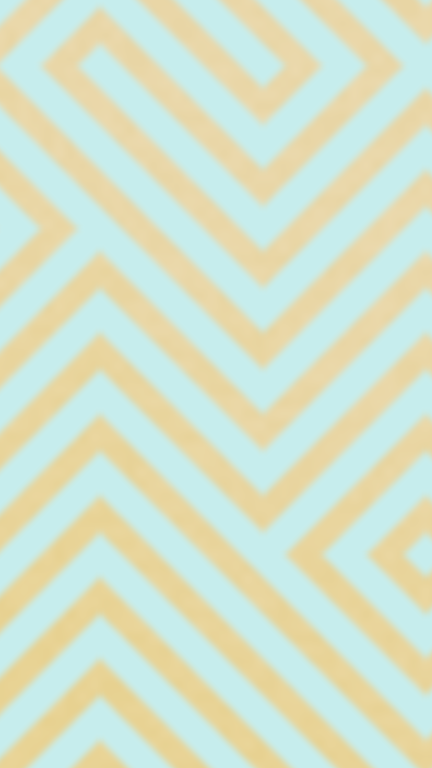
Reproduce this pattern procedurally as a WebGL 1 fragment shader.

```glsl
precision highp float;
// A maze of soft gold stripes on pale aqua. A square grid of tiles each carries
// two diagonal stripe periods; the lean of each tile makes chevrons and hooks.
// Small box sampling softens edges and corners; noise gives the gold its wear.

uniform vec2 u_resolution;

// Lengths are in canvas heights
const float TILE = 0.2122;                     // side of one tile
const vec2 GRID_ORIGIN = vec2(-0.0820, -0.1265); // top-left tile corner, y down
const float STRIPES_PER_TILE = 2.0;
const float STRIPE_HALF = 0.226;               // half width, in stripe periods
const float EDGE_SOFT = 0.065;                 // edge half blur, in stripe periods
const float BLUR_STEP = 0.0042;                // sample spacing

const vec3 AQUA = vec3(0.778, 0.930, 0.930);
const vec3 GOLD_DEEP = vec3(0.910, 0.826, 0.580);
const vec3 GOLD_PALE = vec3(0.915, 0.842, 0.660);
const float MOTTLE_SCALE = 65.0;
const float MOTTLE_AMOUNT = 0.022;

float hash(vec2 p) {
  p = fract(p * vec2(0.1031, 0.1137));
  p += dot(p, p.yx + 33.33);
  return fract((p.x + p.y) * p.x * 7.31);
}

float valueNoise(vec2 p) {
  vec2 i = floor(p);
  vec2 f = fract(p);
  f = f * f * (3.0 - 2.0 * f);
  float low = mix(hash(i), hash(i + vec2(1.0, 0.0)), f.x);
  float high = mix(hash(i + vec2(0.0, 1.0)), hash(i + vec2(1.0, 1.0)), f.x);
  return mix(low, high, f.y);
}

// +1 when stripes fall to the right, -1 when they rise to the right
float tileLean(vec2 tile) {
  if (tile.x < 0.5) return abs(tile.y - 1.0) < 0.5 ? 1.0 : -1.0;
  if (tile.x < 1.5) return 1.0;
  float hook = abs(tile.y - 2.0) < 1.5 ? -1.0 : 1.0;
  return tile.x < 2.5 ? hook : -hook;
}

// Gold coverage at a point with y running down
float stripe(vec2 p) {
  vec2 grid = (p - GRID_ORIGIN) / TILE;
  vec2 local = fract(grid);
  float across = local.y - tileLean(floor(grid)) * local.x;
  float dist = abs(fract(across * STRIPES_PER_TILE) - 0.5);
  return 1.0 - smoothstep(STRIPE_HALF - EDGE_SOFT, STRIPE_HALF + EDGE_SOFT, dist);
}

float softStripe(vec2 p) {
  float sum = 0.0;
  for (int j = -1; j <= 1; j++) {
    for (int i = -1; i <= 1; i++) {
      sum += stripe(p + BLUR_STEP * vec2(float(i), float(j)));
    }
  }
  return sum / 9.0;
}

// Gold grows paler towards the upper right, with faint mottling
vec3 goldColor(vec2 p) {
  float height = 1.0 - p.y;
  float cloud = valueNoise(p * 9.0) - 0.5;
  float paleness = smoothstep(-0.05, 0.85, height + 0.6 * (p.x - 0.28) + 0.2 * cloud);
  float grain = valueNoise(p * MOTTLE_SCALE) - 0.5;
  return mix(GOLD_DEEP, GOLD_PALE, paleness) + MOTTLE_AMOUNT * grain * vec3(0.5, 0.7, 1.5);
}

void main() {
  vec2 p = gl_FragCoord.xy / u_resolution.y;
  p.y = 1.0 - p.y;
  vec3 color = mix(AQUA, goldColor(p), softStripe(p));
  gl_FragColor = vec4(color, 1.0);
}
```
